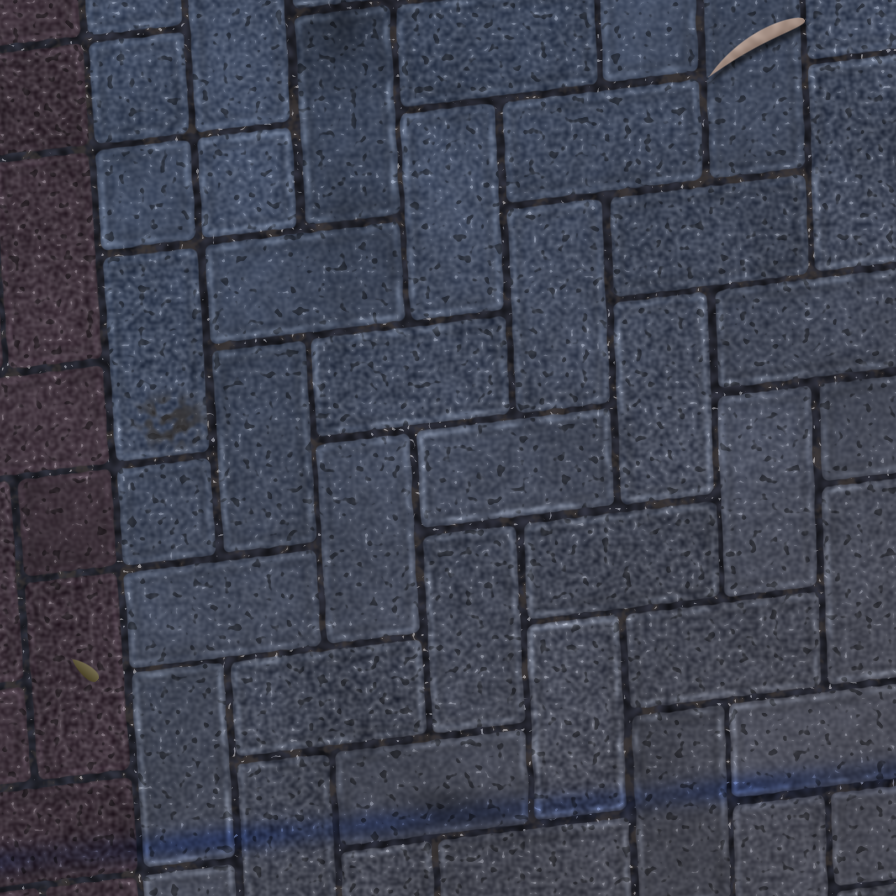
Write a WebGL 1 fragment shader that draws this texture.

```glsl
precision highp float;
uniform vec2 u_resolution;

float hash(vec2 p) {
  vec3 h = fract(vec3(p.xyx) * 0.1031);
  h += dot(h, h.yzx + 33.33);
  return fract((h.x + h.y) * h.z);
}

float cornerSlope(vec2 corner, vec2 offset) {
  float angle = 6.2832 * hash(corner + 57.0);
  return dot(vec2(cos(angle), sin(angle)), offset);
}

float gradientNoise(vec2 p) {
  vec2 i = floor(p), f = p - i;
  vec2 w = f * f * f * (f * (f * 6.0 - 15.0) + 10.0);
  vec2 e = vec2(1.0, 0.0);
  float low = mix(cornerSlope(i, f), cornerSlope(i + e, f - e), w.x);
  float high = mix(cornerSlope(i + e.yx, f - e.yx), cornerSlope(i + 1.0, f - 1.0), w.x);
  return 1.4 * mix(low, high, w.y);
}

float roundedBox(vec2 p, vec2 halfSize, float radius) {
  vec2 q = abs(p) - halfSize + radius;
  return length(max(q, 0.0)) + min(max(q.x, q.y), 0.0) - radius;
}

// Curved blade from stem to tip: x is coverage, y is signed position across
vec2 leaf(vec2 p, vec2 stem, vec2 tip, float bow, float width, float aa) {
  vec2 axis = tip - stem;
  float len = length(axis);
  axis /= len;
  p -= stem;
  float t = clamp(dot(p, axis) / len, 0.0, 1.0);
  float across = dot(p, vec2(axis.y, -axis.x)) - bow * 4.0 * t * (1.0 - t);
  float reach = width * 1.6 * pow(t, 0.8) * pow(1.0 - t, 0.4);
  float beyond = abs(dot(p, axis) - t * len);
  return vec2(1.0 - smoothstep(-aa, aa, max(abs(across) - reach, beyond - aa)), across / width);
}

void main() {
  vec2 uv = gl_FragCoord.xy / u_resolution;
  uv.y = 1.0 - uv.y;
  float pixel = 1.0 / min(u_resolution.x, u_resolution.y);

  float broad = gradientNoise(uv * 9.0);
  float medium = gradientNoise(uv * 38.0 + 7.0);
  float grain = gradientNoise(uv * 85.0 + 19.0);
  float fine = gradientNoise(uv * 170.0 + 41.0);

  // Paving grid, slightly tilted and foreshortened
  float depth = uv.y + 0.12 * uv.x - 0.0547;
  vec2 grid = vec2((uv.x - 0.0924 - 0.066 * uv.y) / (0.1148 - 0.0048 * uv.y),
                   depth / 0.1228 + 0.413 * depth * depth);

  // Herringbone: four-step diagonal cycle of lying and standing bricks
  vec2 cell = floor(grid);
  float phase = floor(mod(cell.y - cell.x + 0.5, 4.0));
  bool lying = phase < 1.5;
  vec2 origin = cell, size = lying ? vec2(2.0, 1.0) : vec2(1.0, 2.0);
  if (phase < 0.5) origin.x -= 1.0;
  if (phase > 2.5) origin.y -= 1.0;

  // Bricks crossing the border are cut in half
  bool cut = lying && (origin.x == -1.0 || (origin.x == 0.0 && origin.y == 1.0));
  if (cut) { origin = cell; size = vec2(1.0); }

  float tone = hash(origin + 11.0);
  float rough = hash(origin + 31.0);
  float worn = hash(origin + 73.0);
  vec2 local = grid - origin - 0.5 * size;
  local += 0.025 * (vec2(tone, worn) - 0.5) + 0.012 * vec2(medium, grain);
  float edge = roundedBox(local, 0.5 * size - 0.034, 0.07);
  float aa = pixel * 9.0;

  // Brick face: blue at upper left, greyer toward lower right
  vec3 face = mix(vec3(0.255, 0.295, 0.375), vec3(0.285, 0.29, 0.33),
                  smoothstep(0.3, 1.5, uv.x * 0.6 + uv.y));
  if (cell.x < 0.0) face = vec3(0.25, 0.205, 0.24);
  face *= 0.94 + 0.13 * tone + 0.1 * broad + 0.08 * medium;
  face += (0.035 + 0.06 * rough) * grain + (0.05 + 0.06 * rough) * fine;
  face *= 1.0 - 0.4 * smoothstep(0.38, 0.65, grain - 0.3 * fine);
  face += 0.16 * smoothstep(0.55, 0.85, fine + 0.2 * medium);

  // Pale worn rim, with a darker shoulder beside it
  float rim = exp(-pow((edge + 0.045) / 0.032, 2.0));
  float wear = (0.35 + 0.65 * worn) * smoothstep(-0.6, 0.5, medium + 0.5 * broad);
  face += rim * wear * (cell.x < 0.0 ? vec3(0.07, 0.06, 0.07) : vec3(0.15, 0.16, 0.17));
  face *= 1.0 - 0.1 * smoothstep(-0.18, -0.09, edge) * (1.0 - rim);

  // Sandy joints with dark gaps and pale grit
  vec3 joint = vec3(0.135, 0.14, 0.175) * (1.0 + 0.6 * grain);
  joint = mix(joint, vec3(0.25, 0.225, 0.215), 0.7 * smoothstep(0.0, 0.6, medium + 0.4 * fine));
  joint += 0.35 * smoothstep(0.5, 0.75, fine + 0.15 * broad);
  vec3 color = mix(face, joint, smoothstep(-aa, aa, edge));

  // Brown dirt, soot marks and a faint blue streak
  float dirt = 1.0 - smoothstep(0.015, 0.06, length((uv - vec2(0.19, 0.47)) * vec2(1.0, 1.4)));
  dirt *= smoothstep(-0.4, 0.4, medium + grain);
  color = mix(color, vec3(0.19, 0.175, 0.165), 0.75 * dirt);
  float soot = exp(-dot(uv - vec2(0.38, 0.03), uv - vec2(0.38, 0.03)) * 500.0);
  soot += exp(-pow(length((uv - vec2(0.5, 0.9)) * vec2(22.0, 55.0)), 2.0));
  color *= 1.0 - 0.3 * soot;
  float streak = exp(-pow((uv.y - 0.962 + 0.1 * uv.x) / 0.015, 2.0));
  color *= mix(vec3(1.0), vec3(0.58, 0.7, 0.98), streak * (0.75 + 0.35 * broad));

  // Fallen leaves with soft shadows
  vec2 stem = vec2(0.792, 0.085), tip = vec2(0.898, 0.022);
  color *= 1.0 - 0.5 * leaf(uv - vec2(0.002, 0.006), stem, tip, 0.008, 0.011, 0.004).x;
  vec2 dry = leaf(uv, stem, tip, 0.008, 0.010, pixel);
  color = mix(color, vec3(0.62, 0.54, 0.5) + 0.1 * dry.y + 0.08 * grain, dry.x);
  vec2 olive = leaf(uv, vec2(0.081, 0.736), vec2(0.109, 0.759), 0.0, 0.009, pixel);
  color = mix(color, vec3(0.37, 0.34, 0.23) + 0.12 * olive.y, olive.x);

  gl_FragColor = vec4(clamp(color, 0.0, 1.0), 1.0);
}
```
